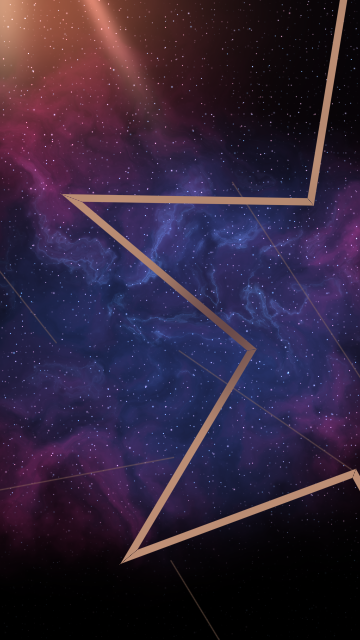
Write a Shadertoy shader that draws this background.

```glsl
#define SPACE vec3(0.025, 0.012, 0.026)
#define BLUE vec3(0.125, 0.205, 0.43)
#define VIOLET vec3(0.20, 0.17, 0.38)
#define MAGENTA vec3(0.29, 0.06, 0.17)
#define TEAL vec3(0.17, 0.34, 0.47)
#define AMBER vec3(0.52, 0.29, 0.19)
#define COPPER vec3(0.73, 0.55, 0.45)
#define COPPER_SHADE vec3(0.39, 0.27, 0.28)
#define FRAME_HALF_WIDTH 0.0102
#define THREAD_HALF_WIDTH 0.0014
#define STAR_GAIN 0.85

// Corners of the frame's centre line, in canvas widths
const vec2 FRAME[7] = vec2[7](
    vec2(0.958, 1.80), vec2(0.863, 1.217), vec2(0.199, 1.228), vec2(0.700, 0.806),
    vec2(0.358, 0.231), vec2(0.984, 0.463), vec2(1.03, 0.38));

// Thin lines: start.xy, end.xy
const vec4 THREADS[5] = vec4[5](
    vec4(0.646, 1.271, 1.02, 0.70), vec4(-0.01, 1.036, 0.156, 0.826),
    vec4(-0.01, 0.415, 0.482, 0.507), vec4(0.498, 0.803, 0.984, 0.468),
    vec4(0.475, 0.220, 0.615, -0.01));

// Magenta clouds: centre.xy, radius, strength
const vec4 CLOUDS[6] = vec4[6](
    vec4(0.12, 1.34, 0.22, 0.85), vec4(0.99, 1.10, 0.17, 0.95),
    vec4(0.06, 0.48, 0.22, 0.65), vec4(0.96, 0.60, 0.18, 0.60),
    vec4(0.45, 1.45, 0.24, 0.35), vec4(0.38, 0.35, 0.22, 0.35));

float hash(vec2 p) {
    vec3 q = fract(vec3(p.xyx) * 0.1031);
    q += dot(q, q.yzx + 33.33);
    return fract((q.x + q.y) * q.z);
}

float noise(vec2 p) {
    vec2 i = floor(p), f = fract(p);
    f = f * f * (3.0 - 2.0 * f);
    return mix(mix(hash(i), hash(i + vec2(1, 0)), f.x),
               mix(hash(i + vec2(0, 1)), hash(i + vec2(1, 1)), f.x), f.y);
}

float fbm(vec2 p) {
    float sum = 0.0, amp = 0.5;
    for (int i = 0; i < 6; i++) {
        sum += amp * noise(p);
        p = mat2(1.6, 1.2, -1.2, 1.6) * p + 7.3;
        amp *= 0.5;
    }
    return sum;
}

float glow(vec2 d, float radius) { return exp(-dot(d, d) / (radius * radius)); }

float segment(vec2 p, vec2 a, vec2 b) {
    vec2 d = b - a;
    return length(p - a - d * clamp(dot(p - a, d) / dot(d, d), 0.0, 1.0));
}

// Band along the corners, each piece cut at its mitre planes
float frameDistance(vec2 p) {
    float dist = 1e3;
    for (int i = 0; i < 6; i++) {
        vec2 a = FRAME[i], b = FRAME[i + 1], dir = normalize(b - a);
        vec2 before = i > 0 ? normalize(a - FRAME[i - 1]) : dir;
        vec2 after = i < 5 ? normalize(FRAME[min(i + 2, 6)] - b) : dir;
        float band = abs(dot(p - a, vec2(-dir.y, dir.x))) - FRAME_HALF_WIDTH;
        float cuts = max(-dot(p - a, normalize(before + dir)), dot(p - b, normalize(dir + after)));
        dist = min(dist, max(band, cuts));
    }
    return dist;
}

vec3 nebula(vec2 p) {
    vec2 warp = vec2(fbm(p * 4.0), fbm(p * 4.0 + 19.0)) - 0.5;
    float cloud = fbm(p * 5.0 + warp * 3.0);
    float fine = fbm(p * 13.0 + warp * 5.0 + 40.0);
    vec2 q = (p - vec2(0.53, 0.87)) / vec2(0.69, 0.63) + warp * 0.45;
    float body = 1.0 - smoothstep(0.35, 1.15, length(q));
    vec3 tint = mix(BLUE, VIOLET, smoothstep(0.40, 0.65, fine) * 0.5);
    tint = mix(tint, VIOLET * 1.15, 0.6 * glow(p - vec2(0.60, 0.98), 0.16));
    vec3 col = SPACE + tint * body * (0.48 + 0.65 * cloud + 0.45 * (fine - 0.5));
    for (int i = 0; i < 6; i++) {
        vec4 c = CLOUDS[i];
        col += MAGENTA * c.w * glow(p - c.xy + warp * 0.25, c.z) * (0.1 + 1.5 * cloud * fine * 2.0);
    }
    // Bright filaments along the ridges of the noise
    float ridge = exp(-abs(fbm(p * 7.0 + warp * 4.0 + 11.0) - 0.5) * 26.0);
    float zone = glow((p - vec2(0.5, 1.0)) / vec2(1.6, 0.8), 0.32);
    col += TEAL * ridge * zone * smoothstep(0.3, 0.65, fine) * 0.65;
    return col * smoothstep(0.10, 0.42, p.y + warp.y * 0.2);
}

vec3 stars(vec2 p, float px) {
    vec3 sum = vec3(0);
    for (int layer = 0; layer < 3; layer++) {
        float cells = 58.0 - 20.0 * float(layer);
        vec2 g = p * cells, id = floor(g) + 97.0 * float(layer);
        vec2 spot = 0.25 + 0.5 * vec2(hash(id), hash(id + 31.7));
        float r = max((0.0013 + 0.0005 * float(layer)), 0.55 * px);
        float power = pow(hash(id + 71.3), 5.0);
        vec3 hue = mix(vec3(0.45, 0.75, 1.0), vec3(0.95, 0.65, 0.80), hash(id + 13.1));
        sum += hue * power * glow((fract(g) - spot) / cells, r);
    }
    return sum * STAR_GAIN;
}

void mainImage(out vec4 fragColor, in vec2 fragCoord) {
    float px = 1.0 / iResolution.x;
    vec2 p = fragCoord * px;
    vec3 col = nebula(p);
    col += stars(p, px) * (0.12 + 0.88 * smoothstep(0.15, 0.55, p.y));

    // Warm corner light
    vec2 corner = p - vec2(0.0, 1.778);
    col += AMBER * 0.85 * glow((corner - vec2(0.10, 0.0)) / vec2(1.0, 1.15), 0.27);
    col += AMBER * 0.34 * glow((corner - vec2(0.34, 0.0)) / vec2(1.2, 1.0), 0.28);
    col += vec3(0.34, 0.34, 0.29) * glow(corner / vec2(0.35, 1.0), 0.23);

    // Slanted beam that widens and fades
    vec2 axis = normalize(vec2(0.25, -0.48)), start = p - vec2(0.25, 1.79);
    float along = dot(start, axis), across = dot(start, vec2(-axis.y, axis.x));
    float beam = exp(-pow(across / (0.025 + 0.05 * max(along, 0.0)), 2.0));
    col += vec3(0.34, 0.24, 0.23) * beam * (1.0 - smoothstep(0.0, 0.58, along));

    // Thin lines
    for (int i = 0; i < 5; i++) {
        float d = segment(p, THREADS[i].xy, THREADS[i].zw) - THREAD_HALF_WIDTH;
        col = mix(col, COPPER * 0.85, 0.48 * (1.0 - smoothstep(-px, px, d)));
    }

    // Copper frame with a shaded middle
    float d = frameDistance(p);
    vec3 metal = mix(COPPER, COPPER_SHADE, 0.9 * glow(p - vec2(0.62, 0.87), 0.20));
    metal *= 0.96 + 0.08 * noise(p * 9.0);
    col = mix(col, metal, 1.0 - smoothstep(-0.7 * px, 0.7 * px, d));
    fragColor = vec4(clamp(col, 0.0, 1.0), 1.0);
}
```
